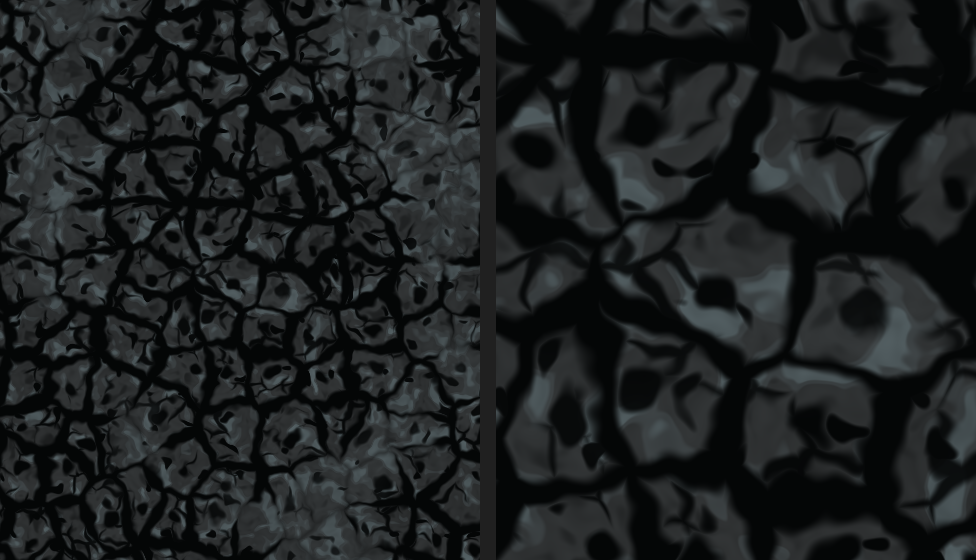
Left, the full canvas; right, a detail of the centre.
Give the GLSL for this texture, as a Shadertoy shader.

```glsl
// Dark slate-grey cellular tissue: mottled cells with dark cores, split by black cracks.

const float CELLS_HIGH   = 11.2;   // large cells along the canvas height
const float TWIG_SCALE   = 2.3;    // small cracks relative to the cells
const float CRACK_WIDTH  = 0.105;  // half width, in cells
const float CRACK_SOFT   = 0.045;
const float CORE_RADIUS  = 0.13;
const float WARP         = 0.24;
const vec3  BLACK = vec3(0.015, 0.022, 0.023);
const vec3  DUSK  = vec3(0.115, 0.122, 0.124);
const vec3  FLESH = vec3(0.178, 0.187, 0.190);
const vec3  SLATE = vec3(0.225, 0.246, 0.253);
const vec3  PALE  = vec3(0.300, 0.344, 0.356);

vec2 hash2(vec2 p) {
    vec3 q = fract(p.xyx * vec3(0.1031, 0.1030, 0.0973));
    q += dot(q, q.yzx + 33.33);
    return fract((q.xx + q.yz) * q.zy);
}

float corner(vec2 cell, vec2 offset) {
    float angle = 6.2832 * hash2(cell).x;
    return dot(vec2(cos(angle), sin(angle)), offset);
}

// Gradient noise, roughly -0.7 to 0.7
float noise(vec2 p) {
    vec2 i = floor(p), f = p - i;
    vec2 u = f * f * f * (f * (f * 6.0 - 15.0) + 10.0);
    vec2 e = vec2(1.0, 0.0);
    return mix(mix(corner(i, f), corner(i + e, f - e), u.x),
               mix(corner(i + e.yx, f - e.yx), corner(i + 1.0, f - 1.0), u.x), u.y);
}

vec2 noise2(vec2 p) {
    return vec2(noise(p), noise(p + vec2(37.2, 91.7)));
}

vec2 seedOffset(vec2 cell) {
    return 0.5 + 0.84 * (hash2(cell + 51.0) - 0.5);
}

// x: distance to the border, y: distance to the seed, z: random value of the cell
vec3 voronoi(vec2 p) {
    vec2 base = floor(p), f = p - base;
    vec2 nearest = vec2(0.0), home = vec2(0.0);
    float best = 9.0, border = 9.0;
    for (int y = -1; y <= 1; y++)
    for (int x = -1; x <= 1; x++) {
        vec2 g = vec2(x, y);
        vec2 r = g + seedOffset(base + g) - f;
        if (dot(r, r) < best) { best = dot(r, r); nearest = r; home = g; }
    }
    for (int y = -2; y <= 2; y++)
    for (int x = -2; x <= 2; x++) {
        vec2 g = home + vec2(x, y);
        vec2 r = g + seedOffset(base + g) - f;
        vec2 d = r - nearest;
        if (dot(d, d) > 0.0001)
            border = min(border, dot(0.5 * (r + nearest), normalize(d)));
    }
    return vec3(border, sqrt(best), hash2(base + home + 17.0).y);
}

// 1 inside the threshold, fading to 0 beyond it
float inside(float dist, float limit, float soft) {
    return 1.0 - smoothstep(limit - soft, limit + soft, dist);
}

void mainImage(out vec4 fragColor, in vec2 fragCoord) {
    vec2 p = fragCoord / iResolution.y * CELLS_HIGH + 20.0;
    vec2 q = p + WARP * noise2(p * 1.2) + 0.09 * noise2(p * 4.5);

    // Broad zones: cracked and dark, or hazy and closed
    float zone = noise(p * 0.27 + 3.0) + 0.45 * noise(p * 0.7);
    float cracked = smoothstep(-0.36, 0.06, zone);
    float haze = 1.0 - smoothstep(-0.4, 0.15, zone);

    // Cracks between the cells
    vec3 cell = voronoi(q);
    float width = CRACK_WIDTH * (1.35 * cracked - 0.25) + 0.09 * noise(p * 1.8 + 8.0);
    float crack = inside(cell.x, width, CRACK_SOFT) * smoothstep(-0.03, 0.03, width);
    float seam = inside(cell.x, 0.05, 0.07);

    // Broken twigs inside the cells
    vec3 shard = voronoi(q * TWIG_SCALE + 0.25 * noise2(p * 3.0) + 60.0);
    float twigWidth = 0.09 * cracked - 0.06 + 0.25 * noise(p * 1.5 + 41.0);
    float twig = inside(shard.x, min(twigWidth, 0.13), 0.07) * smoothstep(0.0, 0.06, twigWidth);

    // Cores and scattered pits
    float radius = CORE_RADIUS * (0.55 + 0.65 * cell.z) + 0.08 * noise(p * 4.0 + 5.0);
    float core = inside(cell.y, radius, 0.045) * step(0.25, cell.z);
    float pit = smoothstep(0.36, 0.48, noise(q * 3.2 + 13.0) + 0.08 * cracked);

    // Mottled flesh, paler in the haze and toward the rims
    float rim = inside(cell.x, 0.18, 0.15);
    float mottle = noise(q * 2.3 + 70.0) + 0.65 * noise(q * 5.2 + 29.0)
                 + 0.2 * haze + 0.13 * rim - 0.08;
    float grain = noise(q * 8.0 + 90.0);
    vec3 color = mix(DUSK, FLESH, smoothstep(-0.65, -0.2, mottle + 0.25 * grain));
    color = mix(color, SLATE, smoothstep(0.06, 0.2, mottle));
    color = mix(color, PALE, smoothstep(0.27, 0.44, mottle + 0.15 * grain));
    color = mix(color, SLATE, 0.3 * haze);
    color *= 1.0 + 0.12 * grain + 0.12 * (cell.z - 0.5);

    // Darken the openings
    color = mix(color, DUSK, 0.6 * seam);
    float opening = max(max(crack, twig * mix(0.45, 0.95, cracked)),
                        max(core, pit) * mix(0.75, 1.0, cracked));
    color = mix(color, BLACK, opening);

    fragColor = vec4(color, 1.0);
}
```
